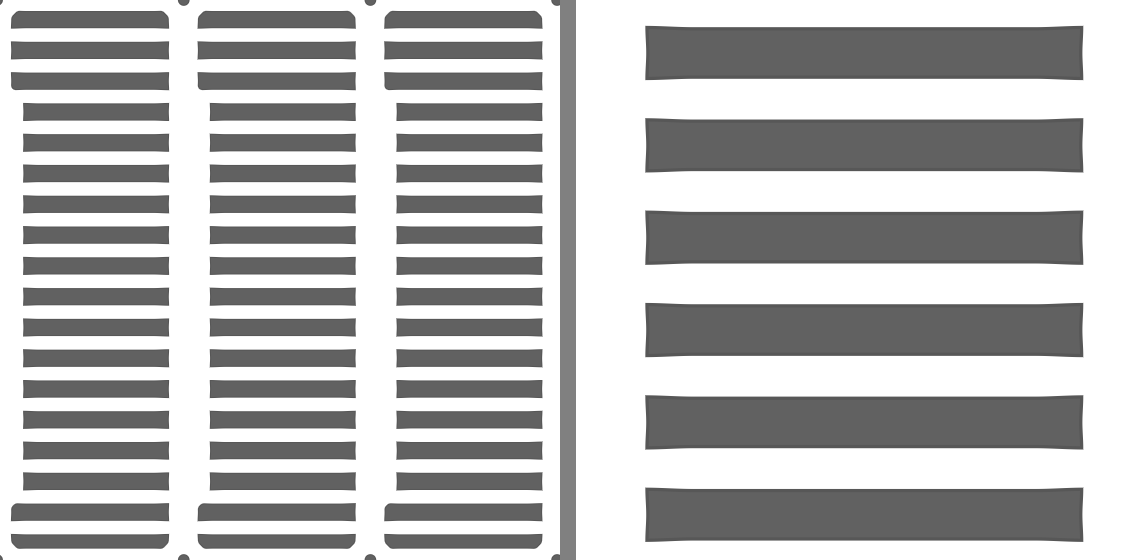
Left, the full canvas; right, a detail of the centre.
Reproduce this pattern procedurally as a WebGL 2 fragment shader.

```glsl
#version 300 es
precision highp float;
// Three columns of grey horizontal slats on white, with a notched left side,
// bevelled outer corners and round studs between columns at top and bottom.
// Each slat is a box distance with per-corner cuts, repeated by floor and mod.

uniform vec2 u_resolution;
out vec4 fragColor;

// Lengths are in design units: the canvas is CANVAS units wide and high.
const float CANVAS = 768.0;
const float COLUMNS = 3.0;
const float SLATS = 18.0;
const float PITCH = 42.22;
const float FIRST_CENTRE = 26.9;
const float SLAT_HALF = 11.8;
const float LEFT_WIDE = 15.0;
const float LEFT_NARROW = 31.7;
const float RIGHT = 231.9;
const float BASE_EDGE = 752.4;
const float STUD_X = 252.0;
const float STUD_RADIUS = 8.0;

const vec3 PAPER = vec3(1.0);
const vec3 SLAT_GREY = vec3(0.38);
const vec3 RIM_GREY = vec3(0.34);

float smoothMax(float a, float b, float k) {
    float h = max(k - abs(a - b), 0.0) / k;
    return max(a, b) + h * h * k * 0.25;
}

// Box with slightly flared ends and one bevelled corner size.
float slatDistance(vec2 q, vec2 halfSize, float cut) {
    vec2 a = abs(q);
    float flare = 0.6 * smoothstep(halfSize.x - 22.0, halfSize.x, a.x);
    float bow = 0.4 * smoothstep(0.0, halfSize.y, a.y) - 0.4;
    vec2 edge = a - halfSize - vec2(bow, flare);
    float box = max(edge.x, edge.y);
    if (cut <= 0.0) return box;
    float bevel = (edge.x + edge.y + cut) * 0.7071;
    return smoothMax(box, bevel, 2.5);
}

// Bevel size for the corner on the given side of slat number i.
float cornerCut(float i, bool isLeft, bool isUpper) {
    if (i < 0.5) return isUpper ? 9.0 : 0.0;
    if (i > SLATS - 1.5) return isUpper ? 0.0 : 9.0;
    if (isLeft && !isUpper && abs(i - 2.0) < 0.5) return 4.0;
    if (isLeft && isUpper && abs(i - 16.0) < 0.5) return 6.0;
    return 0.0;
}

// Nearest slat in one column; y runs downward from the top.
float columnDistance(vec2 p) {
    float i = clamp(floor((p.y - FIRST_CENTRE) / PITCH + 0.5), 0.0, SLATS - 1.0);
    bool isNarrow = i > 2.5 && i < 15.5;
    float left = isNarrow ? LEFT_NARROW : LEFT_WIDE;
    float centreY = FIRST_CENTRE + i * PITCH;
    float top = centreY - SLAT_HALF;
    float bottom = min(centreY + SLAT_HALF, BASE_EDGE);
    vec2 centre = 0.5 * vec2(left + RIGHT, top + bottom);
    vec2 halfSize = 0.5 * vec2(RIGHT - left, bottom - top);
    vec2 q = p - centre;
    return slatDistance(q, halfSize, cornerCut(i, q.x < 0.0, q.y < 0.0));
}

// Studs wrap around the column width and the canvas height.
float studDistance(vec2 p, float columnWidth) {
    vec2 period = vec2(columnWidth, CANVAS);
    vec2 q = mod(p - vec2(STUD_X, 0.0) + 0.5 * period, period) - 0.5 * period;
    return length(q) - STUD_RADIUS;
}

float coverage(float d, float pixel) {
    return clamp(0.5 - d / pixel, 0.0, 1.0);
}

void main() {
    vec2 p = gl_FragCoord.xy / u_resolution * CANVAS;
    p.y = CANVAS - p.y;
    float pixel = CANVAS / min(u_resolution.x, u_resolution.y);
    float columnWidth = CANVAS / COLUMNS;

    vec2 local = vec2(mod(p.x, columnWidth), p.y);
    float d = min(columnDistance(local), studDistance(p, columnWidth));

    // Thin darker rim just inside every edge.
    vec3 ink = mix(RIM_GREY, SLAT_GREY, coverage(d + 1.5, pixel));
    fragColor = vec4(mix(PAPER, ink, coverage(d, pixel)), 1.0);
}
```
